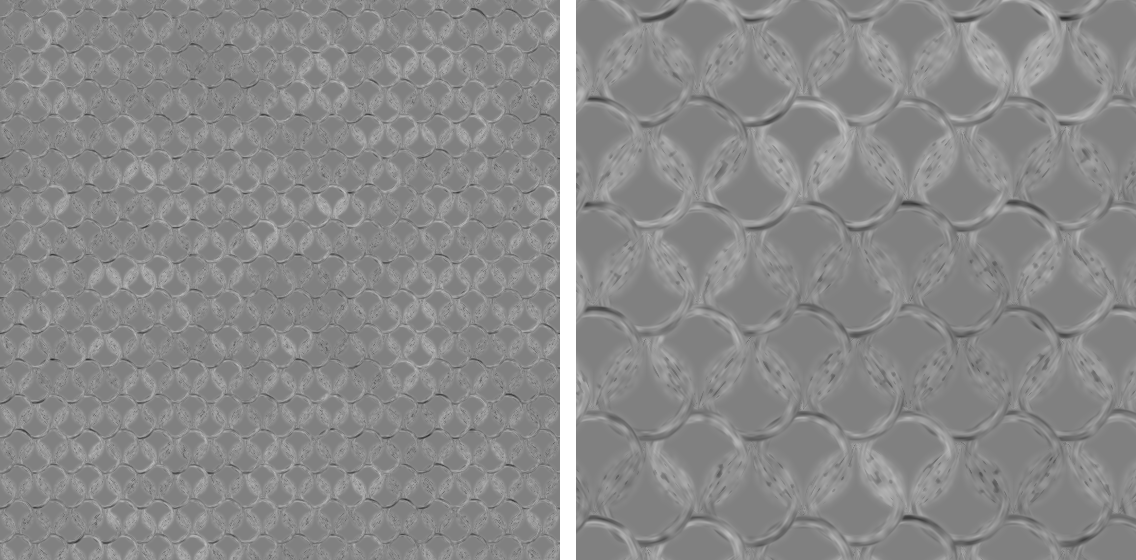
Left: the whole. Right: its middle third, enlarged.
This texture map is drawn by a WebGL 2 fragment shader. Its source:

```glsl
#version 300 es
precision highp float;
// Worn grey chain mail: a 16 by 16 weave of two interlocked ring lattices.
// The near arcs join into wavy bands with dark streaks, and slanted brushed
// leaves link one band to the next, with random wear on every ring.
uniform vec2 u_resolution;
out vec4 outColor;

const float REPEATS = 16.0;
const float RADIUS = 0.475;      // outer ring radius, in cells
const float BAND = 0.058;        // half width of the wavy band
const float BASE_GREY = 0.502;
const vec2 UPPER_CENTER = vec2(0.5, 0.71);
const vec2 LOWER_CENTER = vec2(0.0, 0.075);
const vec2 LEAF_AXIS = vec2(0.581, 0.814);

float hash(vec2 p) {
  return fract(sin(dot(p, vec2(127.1, 311.7))) * 43758.5453);
}

float noise(vec2 p) {
  vec2 i = floor(p), f = fract(p);
  f = f * f * (3.0 - 2.0 * f);
  float low = mix(hash(i), hash(i + vec2(1.0, 0.0)), f.x);
  float high = mix(hash(i + vec2(0.0, 1.0)), hash(i + 1.0), f.x);
  return mix(low, high, f.y);
}

// Soft line of half width w around zero
float line(float d, float w, float soft) {
  return 1.0 - smoothstep(w - soft, w + soft, abs(d));
}

struct Ring {
  float disc;   // inside the ring outline
  float halo;   // faint rim glow
  float arc;    // cover of the near arc
  float shine;  // brightness of this ring
  float tone;   // grey of the near arc
};

// side is 1 where the top arc lies in front, -1 for the bottom arc
Ring makeRing(vec2 p, vec2 center, float side, float px) {
  vec2 q = p - center + 0.5;
  vec2 seed = mod(floor(q), REPEATS) + side * 37.0;
  vec2 d = fract(q) - 0.5;
  d.y *= -side;
  float r = length(d) + 0.03 * (noise(d * 4.0 + seed * 9.0) - 0.5);
  float angle = atan(d.x, d.y);
  float front = d.y / max(r, 0.001);
  float soft = 0.014 + px;

  // Per-ring brightness and scratches along the curve
  float brushed = noise(vec2(r * 50.0, angle * 5.0) + seed * 17.0) - 0.5;
  float mottled = noise(d * 11.0 + seed * 23.0) - 0.5;

  Ring ring;
  ring.shine = pow(hash(seed + 3.1), 3.0) * 0.085 - 0.018;
  ring.disc = 1.0 - smoothstep(RADIUS - soft, RADIUS + soft, r);
  ring.halo = line(r - RADIUS + 0.015, 0.035, 0.05 + px);

  // Near arc: pale bevel, shaded edge and a long dark streak
  float middle = RADIUS - BAND;
  ring.arc = line(r - middle, BAND, soft) * smoothstep(-0.25, 0.4, front);
  float bevel = line(r - middle + 0.015, 0.012, 0.026 + px);
  float edge = line(r - RADIUS + 0.01, 0.01, 0.022 + px);
  float lean = (hash(seed + 8.3) - 0.5) * 0.9;
  float reach = 0.3 + 0.35 * hash(seed + 5.7);
  float streak = line(r - middle - 0.022, 0.021, 0.024 + px);
  streak *= 1.0 - smoothstep(reach * 0.3, reach * 1.6, abs(angle - lean));
  float depth = 0.09 + 0.25 * pow(hash(seed + 11.9), 2.0);
  ring.tone = 0.548 + ring.shine + 0.08 * bevel - 0.07 * edge + 0.14 * brushed
            + 0.08 * mottled - depth * streak;
  return ring;
}

// Slanted leaf from a trough down to the next crest: cover, then grey
vec2 makeLeaf(vec2 p, float px) {
  vec2 q = vec2(p.x * 2.0, p.y - 0.39);
  vec2 seed = mod(floor(q), vec2(2.0, 1.0) * REPEATS) + 5.0;
  vec2 d = fract(q) - 0.5;
  d.x *= 0.5 * (mod(seed.x - 5.0, 2.0) < 0.5 ? 1.0 : -1.0);
  float along = dot(d, LEAF_AXIS);
  float across = d.x * LEAF_AXIS.y - d.y * LEAF_AXIS.x;
  float taper = 1.0 - pow(along / 0.44, 2.0);
  float gap = abs(across) - 0.128 * taper;
  gap += 0.03 * (noise(d * 9.0 + seed * 3.0) - 0.5);
  float cover = 1.0 - smoothstep(-0.025 - px, 0.025 + px, gap);

  float curve = across / max(taper, 0.2);
  float fibre = noise(vec2(curve * 46.0, along * 9.0) + seed * 13.0) - 0.5;
  float mottled = noise(d * 17.0 + seed * 7.0) - 0.5;
  float scratch = smoothstep(0.68, 0.95, noise(vec2(curve * 40.0, along * 14.0) + seed * 29.0));
  float worn = pow(hash(seed + 2.7), 2.0) * 0.06 - 0.018;
  float rim = line(gap + 0.02, 0.008, 0.02 + px);
  float grey = 0.568 + worn + 0.11 * fibre + 0.1 * mottled - 0.13 * scratch + 0.02 * rim;
  return vec2(cover, grey);
}

void main() {
  vec2 uv = gl_FragCoord.xy / u_resolution;
  vec2 p = vec2(uv.x, 1.0 - uv.y) * REPEATS;
  float px = 0.5 * REPEATS / u_resolution.y;

  Ring upper = makeRing(p, UPPER_CENTER, 1.0, px);
  Ring lower = makeRing(p, LOWER_CENTER, -1.0, px);
  vec2 leaf = makeLeaf(p, px);

  // Flat ground with pale rims and a glow where rings overlap
  float patchTone = 0.055 * (noise(p * 0.5 + 4.0) - 0.5) + 0.04 * (noise(p * 1.3) - 0.5);
  float grain = 0.07 * (noise(p * vec2(21.0, 15.0)) - 0.5);
  float rims = max(upper.halo, lower.halo);
  float grey = BASE_GREY + rims * (0.045 + 0.4 * patchTone + 0.5 * grain);
  float shine = 0.5 * (upper.shine + lower.shine);
  float overlap = upper.disc * lower.disc;
  grey = mix(grey, 0.552 + shine + patchTone + grain, overlap * 0.7);

  // Brushed leaves
  grey = mix(grey, leaf.y + shine + patchTone, leaf.x * 0.9);

  // Wavy bands, laid over and under at alternate crossings
  float weave = smoothstep(-0.1, 0.1, sin(p.x * 6.2831853));
  vec2 tone = vec2(upper.tone, lower.tone) + patchTone;
  float upperTop = mix(mix(grey, tone.y, lower.arc), tone.x, upper.arc);
  float lowerTop = mix(mix(grey, tone.x, upper.arc), tone.y, lower.arc);
  grey = mix(upperTop, lowerTop, weave);

  outColor = vec4(vec3(clamp(grey, 0.0, 1.0)), 1.0);
}
```
